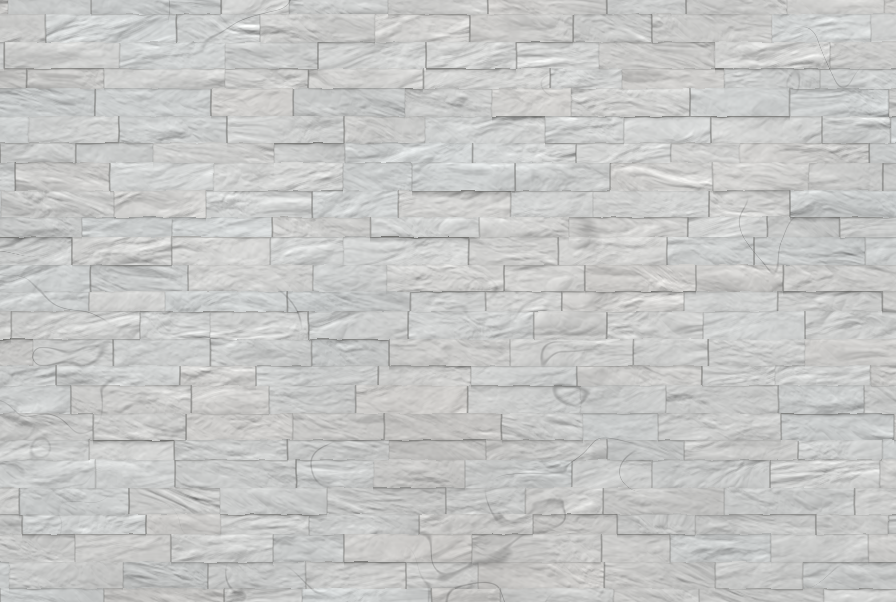
Write a WebGL 1 fragment shader that draws this texture.

```glsl
precision highp float;
// Pale split-face stone cladding: interlocking panels of three uneven courses,
// each panel cut into two stones of differing depth. Ragged layered noise is lit
// from above, then thin joints, cast shadows, veins and faint tints are added.
uniform vec2 u_resolution;

const vec2 PANEL = vec2(0.3295, 0.1234);  // panel size, in canvas heights
const float FIRST_TOP = 0.0233;           // top of the first whole panel
const float COURSE_A = 0.377;             // course joints inside a panel
const float COURSE_B = 0.733;
const vec3 WARM = vec3(1.008, 0.998, 0.985);
const vec3 COOL = vec3(0.985, 1.004, 1.008);
const vec3 JOINT = vec3(0.43, 0.43, 0.42);

struct Stone {
  vec2 id;
  float left, right, top, bottom;  // distances to the edges
};

float hash(vec2 p) {
  return fract(sin(dot(p, vec2(127.1, 311.7))) * 43758.545);
}

float noise(vec2 p) {
  vec2 i = floor(p), f = fract(p);
  f = f * f * (3.0 - 2.0 * f);
  return mix(mix(hash(i), hash(i + vec2(1.0, 0.0)), f.x),
             mix(hash(i + vec2(0.0, 1.0)), hash(i + 1.0), f.x), f.y);
}

// Layered noise with creases, giving broken flakes
float flakes(vec2 p) {
  float sum = 0.0, amp = 0.5;
  for (int i = 0; i < 4; i++) {
    float n = noise(p);
    sum += amp * mix(n, abs(2.0 * n - 1.0), 0.45);
    p = mat2(0.96, 0.28, -0.28, 0.96) * p * 2.03 + 17.3;
    amp *= 0.52;
  }
  return sum;
}

// Ragged stone relief, stretched along the courses and unique to each seed
float relief(vec2 p, float seed) {
  vec2 q = p * vec2(15.0, 31.0) + seed * vec2(91.0, 47.0);
  q.x += q.y * (seed - 0.5) * 1.2;
  q += 0.9 * vec2(noise(q * 0.8), noise(q * 0.8 + 31.0));
  return flakes(q);
}

// Finds the stone at p, where y runs downwards
Stone stoneAt(vec2 p) {
  float v = (p.y - FIRST_TOP) / PANEL.y;
  float f = fract(v);
  float inB = step(COURSE_A, f), inC = step(COURSE_B, f);
  float row = floor(v) * 3.0 + inB + inC;
  float top = mix(inB * COURSE_A, COURSE_B, inC);
  float bottom = mix(mix(COURSE_A, COURSE_B, inB), 1.0, inC);

  float stagger = 0.5 * mod(row, 2.0) + 0.3 * (hash(vec2(row, 5.0)) - 0.5);
  float u = p.x / PANEL.x + stagger;
  float split = mix(0.34, 0.66, hash(vec2(floor(u), row)));
  float x = fract(u), second = step(split, x);
  return Stone(vec2(floor(u) * 2.0 + second, row),
               (x - second * split) * PANEL.x,
               (mix(split, 1.0, second) - x) * PANEL.x,
               (f - top) * PANEL.y, (bottom - f) * PANEL.y);
}

float depthOf(vec2 id) {
  return hash(id + 8.7);
}

// Soft line of a given half width around distance zero
float line(float d, float width, float pixel) {
  return 1.0 - smoothstep(width * 0.3, width + pixel, d);
}

// Thin wandering cracks that show only in scattered patches
float veins(vec2 p) {
  vec2 q = p * vec2(7.0, 9.0) + 1.6 * vec2(noise(p * 13.0), noise(p * 15.0 + 9.0));
  float crack = 1.0 - smoothstep(0.0, 0.025, abs(noise(q) - 0.5));
  return crack * smoothstep(0.58, 0.82, noise(p * 8.0 + 40.0));
}

void main() {
  float pixel = 1.0 / u_resolution.y;
  vec2 p = gl_FragCoord.xy * pixel;
  p.y = 1.0 - p.y;
  vec2 chipped = p + vec2(0.0012, 0.0028) * (noise(p * 55.0) - 0.5);
  Stone s = stoneAt(chipped);
  float seed = hash(s.id + 2.3);

  // Lit relief, rough in some places and smooth in others
  float slope = relief(p, seed) - relief(p - vec2(0.0015, 0.004), seed);
  slope *= mix(0.45, 1.35, noise(p * vec2(10.0, 17.0) + seed * 20.0));
  float tone = 0.812 + slope * (slope < 0.0 ? 1.05 : 0.65);
  tone += 0.045 * (seed - 0.5) + 0.05 * (noise(p * 5.0) - 0.5);
  tone += 0.035 * (noise(p * vec2(150.0, 190.0)) - 0.5) - 0.025 * p.y;
  tone -= 0.13 * veins(p);

  // Ledges: stones standing proud cast shadows or catch light
  Stone above = stoneAt(chipped - vec2(0.0, s.top + 0.003));
  float overhang = depthOf(above.id) - depthOf(s.id);
  float shade = max(overhang, 0.0);
  tone -= 0.17 * shade * (1.0 - smoothstep(0.0, 0.003 + 0.009 * shade, s.top));
  tone += 0.06 * max(-overhang, 0.0) * (1.0 - smoothstep(0.002, 0.012, s.top));
  tone -= 0.05 * (1.0 - smoothstep(0.0, 0.008, s.bottom)) * noise(p * 24.0);

  // Tints vary between stones and in broad stains
  float warmth = 0.6 * hash(s.id + 4.1) + 0.4 * noise(p * 4.0 + 12.0);
  vec3 color = tone * mix(COOL, WARM, warmth);

  // Joints: broken along the courses, fine and uneven at the ends
  float wear = smoothstep(0.2, 0.75, noise(p * vec2(14.0, 40.0) + 6.0));
  float bed = line(s.top, 0.0017, pixel) * (0.15 + 0.85 * shade) * mix(0.4, 1.0, wear);
  float end = line(min(s.left, s.right), 0.0009, pixel) * mix(0.12, 0.6, hash(s.id.yy + floor(s.id.x + step(s.right, s.left))));
  color = mix(color, JOINT, clamp(max(bed, end), 0.0, 0.9));
  gl_FragColor = vec4(color, 1.0);
}
```
